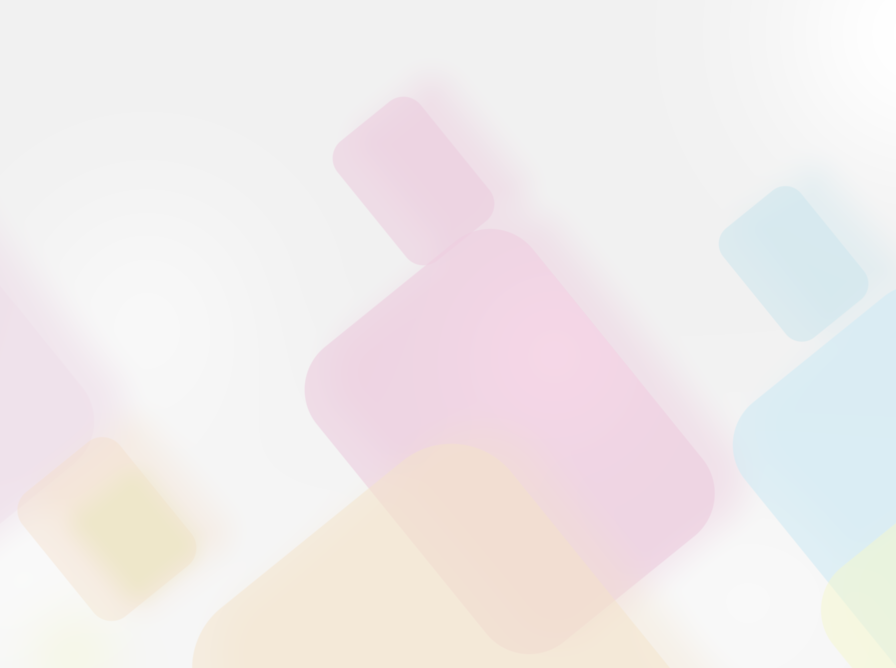
This background is drawn by a WebGL 2 fragment shader. Its source:

```glsl
#version 300 es
precision highp float;
// Pastel rounded tiles, tilted and translucent, with soft offset glows on pale grey.
uniform vec2 u_resolution;
out vec4 fragColor;

// Signed distance to a tilted rounded box.
float tiltedBox(vec2 offset, vec2 extent, float radius) {
    vec2 q = vec2(dot(offset, vec2(0.777, 0.629)), dot(offset, vec2(0.629, -0.777)));
    q = abs(q) - extent + radius;
    return length(max(q, 0.0)) + min(max(q.x, q.y), 0.0) - radius;
}

float spot(vec2 p, vec2 center, float size) {
    vec2 d = (p - center) / size;
    return exp(-dot(d, d));
}

// Lays a blurred, shifted glow and then the crisp tile; returns the tile coverage.
float layTile(inout vec3 color, vec2 p, vec2 center, vec2 extent,
              vec3 tint, float glowAlpha, float tileAlpha) {
    float radius = 0.29 * extent.y;
    float glowDist = tiltedBox(p - center - vec2(0.042, 0.022), extent, radius);
    color = mix(color, tint, glowAlpha * (1.0 - smoothstep(-0.045, 0.045, glowDist)));
    float edge = max(0.0015, 0.75 / u_resolution.y);
    float dist = tiltedBox(p - center, extent, radius);
    float coverage = 1.0 - smoothstep(-edge, edge, dist);
    color = mix(color, tint, tileAlpha * coverage);
    return coverage;
}

void main() {
    vec2 p = gl_FragCoord.xy / u_resolution.y;

    // Grey backdrop with brighter pools of light.
    float light = 0.945 + 0.018 * (1.0 - smoothstep(0.1, 0.6, p.y));
    light += 0.026 * spot(p, vec2(0.22, 0.53), 0.19);
    light += 0.055 * spot(p, vec2(1.38, 0.95), 0.22);
    light += 0.016 * spot(p, vec2(0.04, 0.13), 0.15);
    light += 0.012 * spot(p, vec2(1.12, 0.10), 0.16);
    vec3 color = vec3(min(light, 1.0));

    // Lilac tile at the left border.
    layTile(color, p, vec2(-0.166, 0.447), vec2(0.208, 0.284), vec3(0.925, 0.845, 0.900), 0.50, 0.28);

    // Pink pair, the large one lit from within.
    vec3 pink = vec3(0.925, 0.800, 0.870);
    layTile(color, p, vec2(0.619, 0.729), vec2(0.080, 0.115), pink, 0.48, 0.56);
    float inside = layTile(color, p, vec2(0.763, 0.339), vec2(0.208, 0.284), pink, 0.46, 0.60);
    color = mix(color, vec3(0.970, 0.845, 0.910), 0.75 * inside * spot(p, vec2(0.83, 0.47), 0.16));

    // Blue pair.
    layTile(color, p, vec2(1.188, 0.605), vec2(0.075, 0.105), vec3(0.800, 0.900, 0.930), 0.38, 0.55);
    layTile(color, p, vec2(1.404, 0.256), vec2(0.208, 0.284), vec3(0.825, 0.920, 0.955), 0.35, 0.65);

    // Orange pair, the small one with an olive core.
    layTile(color, p, vec2(0.719, -0.112), vec2(0.291, 0.401), vec3(0.955, 0.890, 0.790), 0.33, 0.50);
    layTile(color, p, vec2(0.160, 0.208), vec2(0.094, 0.119), vec3(0.955, 0.870, 0.790), 0.38, 0.42);
    float core = tiltedBox(p - vec2(0.202, 0.200), vec2(0.070, 0.085), 0.035);
    color = mix(color, vec3(0.915, 0.905, 0.750), 0.6 * (1.0 - smoothstep(-0.035, 0.025, core)));

    // Yellow-green corner tile and a faint yellow haze.
    layTile(color, p, vec2(1.536, 0.009), vec2(0.208, 0.284), vec3(0.960, 0.970, 0.800), 0.12, 0.50);
    color = mix(color, vec3(0.960, 0.965, 0.870), 0.55 * spot(p, vec2(0.11, 0.02), 0.075));

    fragColor = vec4(color, 1.0);
}
```
